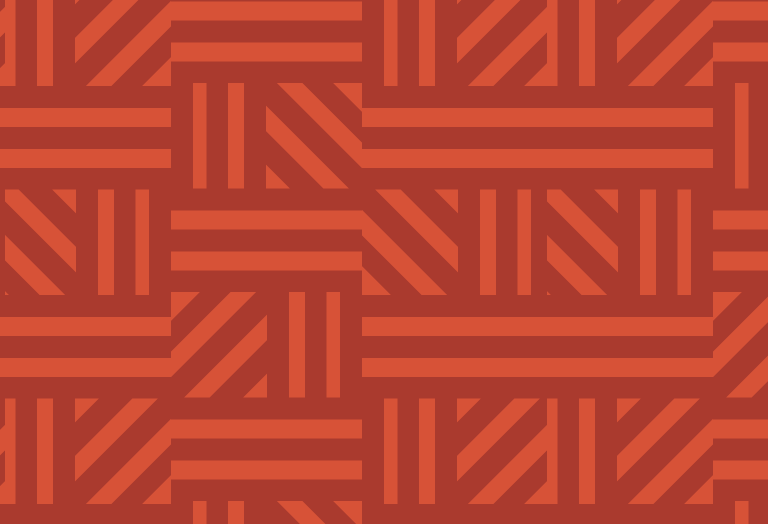
A Shadertoy shader for this pattern:

```glsl
bool between(float x, float low, float high) {
    return x >= low && x < high;
}

// Striped block: two upright bars beside a panel of diagonals, p.y pointing down.
bool uprightBlock(vec2 p) {
    if (p.x < 95.0) return between(p.x, 22.0, 35.5) || between(p.x, 57.0, 73.0);
    float diagonal = p.x - 95.0 + p.y;
    return mod(diagonal - 57.5, 59.0) < 25.5 || diagonal > 172.5;
}

// Three staggered columns per repeat; the third is partly covered by the second.
bool basketWeave(vec2 p) {
    float x = mod(p.x - 171.0, 542.0);
    bool firstColumn = x < 191.0;
    if (!firstColumn) x -= x < 376.0 ? 191.0 : 351.0;

    float y = p.y - (firstColumn ? 83.0 : -19.5);
    float block = floor(y / 209.0);
    y -= block * 209.0;

    // Level bars run the full column width.
    if (y > 105.5) return between(y, 127.5, 146.5) || between(y, 168.5, 187.5);

    // Alternate blocks mirror sideways; the first column also mirrors vertically.
    if (mod(block, 2.0) > 0.5) x = 191.0 - x;
    if (firstColumn) y = 105.5 - y;
    return uprightBlock(vec2(x, y));
}

void mainImage(out vec4 fragColor, in vec2 fragCoord) {
    // The canvas is 768 units wide, measured from the top left.
    float unitsPerPixel = 768.0 / iResolution.x;
    vec2 p = vec2(fragCoord.x, iResolution.y - fragCoord.y) * unitsPerPixel;

    // Average a 4 by 4 grid of samples to smooth edges and seams.
    float coverage = 0.0;
    for (int i = 0; i < 16; i++) {
        vec2 offset = (vec2(i % 4, i / 4) - 1.5) / 4.0;
        coverage += basketWeave(p + offset * unitsPerPixel) ? 1.0 / 16.0 : 0.0;
    }

    vec3 brick = vec3(0.667, 0.227, 0.18);
    vec3 coral = vec3(0.843, 0.322, 0.216);
    fragColor = vec4(mix(brick, coral, coverage), 1.0);
}
```
